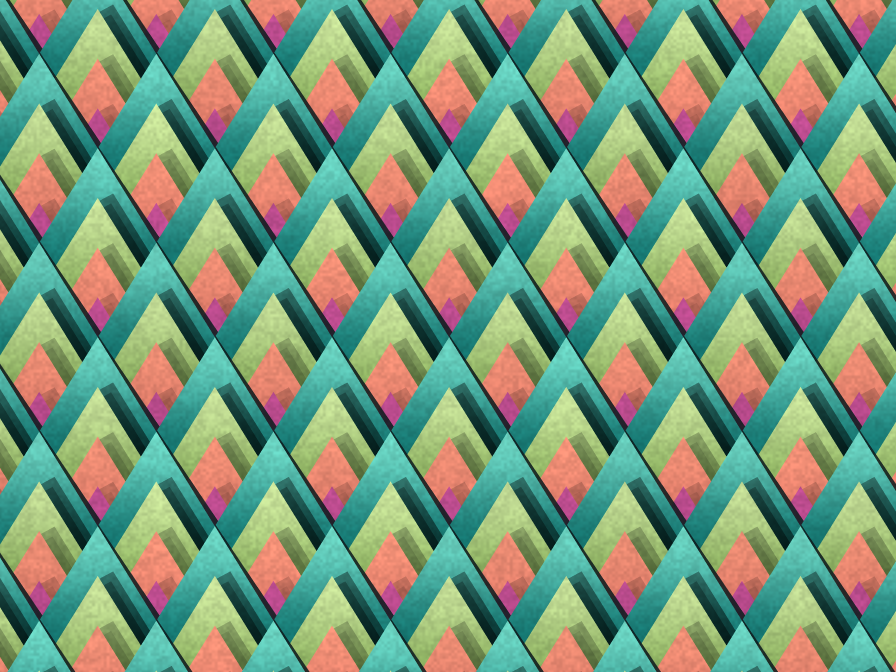
Reproduce this pattern procedurally as a Shadertoy shader.

```glsl
#define PITCH vec2(0.1743, 0.2812)   // diamond size, in canvas heights
#define APEX vec2(0.2326, 0.920)     // top corner of one diamond
#define LAYER_STEP 0.263             // inset of each nested diamond
#define SHADOW_WIDTH 0.155
#define SHADOW_STRENGTH 0.60
#define CREASE_WIDTH 0.055
#define GRAIN_SCALE 230.0
#define GRAIN_AMOUNT 0.20
#define SAMPLES 3

const vec3 topColors[4] = vec3[4](
    vec3(0.41, 0.82, 0.75), vec3(0.77, 0.87, 0.59),
    vec3(0.94, 0.56, 0.46), vec3(0.74, 0.30, 0.56));
const vec3 bottomColors[4] = vec3[4](
    vec3(0.08, 0.46, 0.44), vec3(0.50, 0.65, 0.33),
    vec3(0.82, 0.42, 0.37), vec3(0.58, 0.20, 0.45));

float hash(vec2 p) {
    vec3 q = fract(p.xyx * vec3(0.1031, 0.1030, 0.0973));
    q += dot(q, q.yzx + 33.33);
    return fract((q.x + q.y) * q.z);
}

float valueNoise(vec2 p) {
    vec2 cell = floor(p), f = fract(p);
    f = f * f * (3.0 - 2.0 * f);
    return mix(mix(hash(cell), hash(cell + vec2(1, 0)), f.x),
               mix(hash(cell + vec2(0, 1)), hash(cell + vec2(1, 1)), f.x), f.y);
}

// Band along the right flank of a nested diamond, cut square at its top.
float flankShadow(vec2 d, float inset, float width, float start) {
    float band = step(inset - width, d.y) * step(d.y, inset);
    return band * step(inset + start + 0.5 * (inset - d.y), d.x);
}

vec3 diamondPattern(vec2 p) {
    // Skewed axes: x runs down the right edge, y down the left edge.
    vec2 q = (p - APEX) / PITCH;
    vec2 skewed = vec2(q.x - q.y, -q.x - q.y);
    vec2 d = fract(skewed);
    float depth = 0.5 * (d.x + d.y);
    vec3 color = vec3(0.0);

    for (int i = 0; i < 4; i++) {
        float inset = float(i) * LAYER_STEP;
        if (i > 0) {
            // Two overlapping bands give the shadow its stepped top.
            float strength = SHADOW_STRENGTH / float(i);
            float wide = flankShadow(d, inset, SHADOW_WIDTH, 0.03);
            float narrow = flankShadow(d, inset, SHADOW_WIDTH * 0.55, 0.10);
            color *= 1.0 - strength * (0.7 * wide + 0.3 * narrow) * mix(0.7, 1.25, d.x);
        }
        float fade = smoothstep(0.05, 1.0, (depth - inset) / 0.62);
        vec3 layer = mix(topColors[i], bottomColors[i], fade);
        color = mix(color, layer, step(inset, min(d.x, d.y)));
    }

    // Dark wedge under the neighbour's edge, widening downward.
    float crease = step(1.0 - CREASE_WIDTH * (0.25 + 0.75 * d.x), d.y);
    color = mix(color, vec3(0.06, 0.11, 0.12), 0.88 * crease);

    // Slight tone change from one diamond to the next.
    return color * (0.98 + 0.04 * hash(floor(skewed) + 40.0));
}

void mainImage(out vec4 fragColor, in vec2 fragCoord) {
    // Supersampled edges
    vec3 color = vec3(0.0);
    for (int y = 0; y < SAMPLES; y++)
        for (int x = 0; x < SAMPLES; x++) {
            vec2 offset = (vec2(x, y) + 0.5) / float(SAMPLES) - 0.5;
            color += diamondPattern((fragCoord + offset) / iResolution.y);
        }
    color /= float(SAMPLES * SAMPLES);

    // Paper grain
    vec2 p = fragCoord / iResolution.y;
    float grain = 0.65 * valueNoise(p * GRAIN_SCALE)
                + 0.35 * valueNoise(p * GRAIN_SCALE * 0.47 + 17.0) - 0.5;
    color *= 1.0 + GRAIN_AMOUNT * grain;

    fragColor = vec4(clamp(color, 0.0, 1.0), 1.0);
}
```
